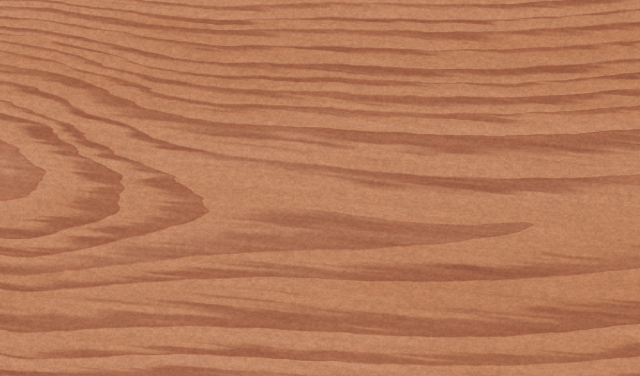
This texture is drawn by a Shadertoy shader. Its source:

```glsl
#define PINK_WOOD vec3(0.780, 0.560, 0.433)
#define TAN_WOOD vec3(0.715, 0.465, 0.318)
#define LATE_WOOD vec3(0.585, 0.338, 0.250)
#define RIM_RED vec3(0.600, 0.315, 0.215)
#define LATE_STRENGTH 0.86
#define EDGE_SOFTNESS 0.0022
#define TOOTH_LENGTH 0.032
#define WAVINESS 0.008
#define RAGGEDNESS 0.0028
#define FRAYING 0.20
#define GRAIN_CONTRAST 0.100
#define RINGS 15

// Outer radius of each growth ring, and the share of it that is dark latewood
const float RING_EDGE[RINGS] = float[](0.085, 0.175, 0.215, 0.252, 0.284, 0.356, 0.400,
    0.435, 0.467, 0.500, 0.545, 0.590, 0.620, 0.660, 0.700);
const float LATE_SHARE[RINGS] = float[](1.30, 0.46, 0.58, 0.95, 0.72, 0.60, 0.34,
    0.50, 0.30, 0.60, 0.32, 0.48, 0.35, 0.50, 0.40);

vec2 hash2(vec2 cell) {
    vec3 q = fract(cell.xyx * vec3(0.1031, 0.1030, 0.0973));
    q += dot(q, q.yzx + 33.33);
    return fract((q.xx + q.yz) * q.zy);
}

// Distance to the nearest scattered point, centred on zero
float cellular(vec2 p) {
    vec2 cell = floor(p), f = fract(p);
    float nearest = 2.0;
    for (int j = -1; j <= 1; j++)
        for (int i = -1; i <= 1; i++) {
            vec2 o = vec2(i, j);
            vec2 r = o + hash2(cell + o) - f;
            nearest = min(nearest, dot(r, r));
        }
    return sqrt(nearest) - 0.48;
}

// Smoothly blended random values from -1 to 1
float smoothNoise(vec2 p) {
    vec2 cell = floor(p), f = fract(p);
    f = f * f * (3.0 - 2.0 * f);
    float low = mix(hash2(cell).x, hash2(cell + vec2(1, 0)).x, f.x);
    float high = mix(hash2(cell + vec2(0, 1)).x, hash2(cell + vec2(1, 1)).x, f.x);
    return 2.0 * mix(low, high, f.y) - 1.0;
}

// Layered sines, each octave turned and bent by the one before
float waves(vec2 p) {
    float sum = 0.0, amp = 0.55, bend = 0.0;
    for (int i = 0; i < 4; i++) {
        bend = sin(p.x + 1.7 * bend + 0.8 * float(i)) * 0.6
             + sin(p.y - 1.3 * bend + 2.1 * float(i)) * 0.6;
        sum += amp * bend;
        p = mat2(1.7, 0.3, -0.3, 1.9) * p + 2.4;
        amp *= 0.55;
    }
    return sum;
}

// Radius in the trunk: long nested tongues opening to the left
float trunkRadius(vec2 p, float h) {
    float tip = 0.245 * (1.0 - exp(-p.x / 0.28)) + 0.006 * p.x;
    float d = abs(h);
    float bulge = (p.x - 0.5) / 0.3;
    float above = d * (1.0 + 0.9 * d * exp(-p.x / 0.4)
                + 0.5 * exp(-4.0 * d - bulge * bulge));
    float below = d * (1.0 - 0.4 * d);
    return length(vec2(tip, h > 0.0 ? above : below));
}

void mainImage(out vec4 fragColor, in vec2 fragCoord) {
    vec2 uv = fragCoord / iResolution.y;

    // Ragged teeth along the grain and gentle waves across it
    float ragged = waves(uv * vec2(34.0, 22.0));
    vec2 p = uv;
    p.x += TOOTH_LENGTH * waves(uv * vec2(5.0, 55.0));
    p.y += WAVINESS * waves(uv * vec2(4.0, 7.0) + 3.0) + RAGGEDNESS * ragged;

    // Height above the sagging centre line of the tongues
    float h = p.y - (0.556 + p.x * (-0.21 + p.x * (0.04 + 0.02 * p.x)));
    float radius = trunkRadius(p, h);
    float slope = length(vec2(dFdx(radius), dFdy(radius))) * iResolution.y;
    float soft = slope * EDGE_SOFTNESS * (1.4 + 0.8 * smoothNoise(uv * vec2(5.0, 14.0)));

    // Long fibres that follow the bent grain
    vec2 along = vec2(uv.x, mix(uv.y, p.y, 0.7) + 0.10 * uv.x);
    float streak = smoothNoise(along * vec2(4.0, 75.0))
                 + 0.7 * smoothNoise(along * vec2(9.0, 150.0) + 17.0);

    // Latewood: streaky on the inside, ends more sharply on the outside
    float late = 0.0, rim = 0.0, inner = 0.0, growth = 0.0;
    for (int k = 0; k < RINGS; k++) {
        float edge = RING_EDGE[k];
        float gap = edge - inner;
        float start = mix(edge, inner, LATE_SHARE[k]);
        float inside = 1.0 - smoothstep(edge - soft, edge + soft, radius);
        float frayed = radius + FRAYING * gap * streak;
        float band = smoothstep(start, mix(start, edge, 0.65), frayed) * inside;
        // The long tongue lies only under its ragged upper edge
        if (k == 3) {
            float top = 0.012 + 0.007 * sin(9.0 * uv.x) + 0.006 * ragged;
            band *= 1.0 - smoothstep(-EDGE_SOFTNESS, EDGE_SOFTNESS, h - top);
        }
        float fade = smoothNoise(vec2(2.2 * uv.x + float(k) * 7.3, float(k) * 3.7));
        float strength = 0.78 + 0.26 * fade;
        late = max(late, band * strength);
        rim = max(rim, band * strength * smoothstep(edge - 4.0 * soft, edge - soft, radius));
        if (radius > inner)
            growth = k == 3 || k == 4 ? 0.3 : clamp((radius - inner) / gap, 0.0, 1.0);
        inner = edge;
    }

    // Fibres, speckle and broad tone changes
    float fibre = cellular(uv * vec2(40.0, 190.0));
    float speckle = smoothNoise(uv * vec2(210.0, 260.0))
                  + 0.7 * smoothNoise(uv * vec2(95.0, 150.0) + 40.0);
    float tone = 0.50 + 0.25 * waves(uv * vec2(1.5, 11.0) + 5.0) + 0.14 * streak;
    float golden = clamp(tone + 0.40 * (growth - 0.35), 0.0, 1.0);

    vec3 wood = mix(PINK_WOOD, TAN_WOOD, golden);
    float depth = late * LATE_STRENGTH * (0.80 - 0.30 * fibre + 0.20 * streak);
    wood = mix(wood, LATE_WOOD, clamp(depth, 0.0, 1.0));
    wood = mix(wood, RIM_RED, 0.22 * rim);
    wood *= 1.0 - GRAIN_CONTRAST * (0.45 * speckle + 0.35 * fibre);
    fragColor = vec4(wood, 1.0);
}
```
